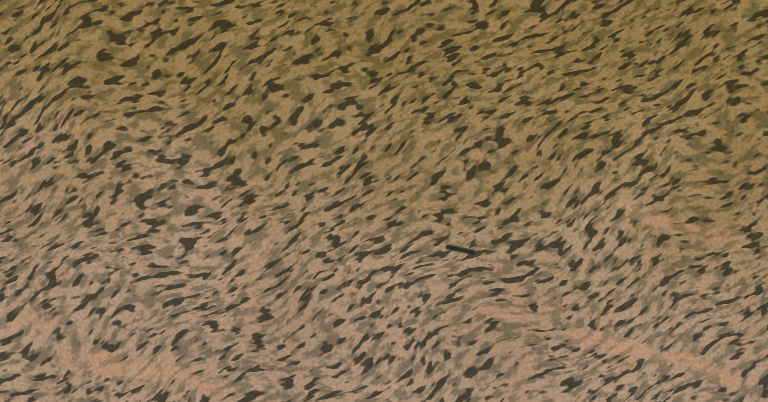
Reproduce this texture procedurally as a Shadertoy shader.

```glsl
// Polished granite slab: short dark flakes and olive grains lie along a wavy
// slanted flow, over a ground that turns from ochre (top) to dusty pink (bottom).
// Stretched gradient noise makes the grains; warped soft segments make the veins.

const float FLOW_ANGLE = 0.50;
const vec2 GRAIN_FREQUENCY = vec2(21.0, 54.0); // along and across the flow

const vec3 OCHRE_LIGHT = vec3(0.575, 0.475, 0.29);
const vec3 OCHRE_MID   = vec3(0.43, 0.37, 0.215);
const vec3 OCHRE_DARK  = vec3(0.225, 0.20, 0.125);
const vec3 PINK_LIGHT  = vec3(0.675, 0.565, 0.465);
const vec3 PINK_MID    = vec3(0.49, 0.43, 0.35);
const vec3 PINK_DARK   = vec3(0.25, 0.235, 0.19);
const vec3 VEIN_PINK   = vec3(0.73, 0.56, 0.44);
const vec3 FLAKE_BLACK = vec3(0.13, 0.14, 0.13);

float hash(vec2 p) {
    return fract(sin(dot(p, vec2(127.1, 311.7))) * 43758.5453);
}

vec2 randomDirection(vec2 cell) {
    float angle = 6.28318 * hash(cell);
    return vec2(cos(angle), sin(angle));
}

// Gradient noise, roughly -0.7 to 0.7
float noise(vec2 p) {
    vec2 i = floor(p), f = p - i;
    vec2 u = f * f * f * (f * (f * 6.0 - 15.0) + 10.0);
    vec2 e = vec2(1.0, 0.0);
    float a = dot(randomDirection(i), f);
    float b = dot(randomDirection(i + e.xy), f - e.xy);
    float c = dot(randomDirection(i + e.yx), f - e.yx);
    float d = dot(randomDirection(i + e.xx), f - e.xx);
    return mix(mix(a, b, u.x), mix(c, d, u.x), u.y);
}

float fbm(vec2 p, int octaves) {
    float sum = 0.0, gain = 1.0;
    for (int i = 0; i < octaves; i++) {
        sum += gain * noise(p);
        p = p * 2.03 + vec2(17.3, 9.1);
        gain *= 0.5;
    }
    return sum;
}

vec2 rotate(vec2 p, float angle) {
    float c = cos(angle), s = sin(angle);
    return vec2(c * p.x + s * p.y, c * p.y - s * p.x);
}

// Soft band around the segment from a to b
float band(vec2 p, vec2 a, vec2 b, float width) {
    vec2 ab = b - a;
    float t = clamp(dot(p - a, ab) / dot(ab, ab), 0.0, 1.0);
    return 1.0 - smoothstep(0.2 * width, width, length(p - a - t * ab));
}

float veins(vec2 p) {
    vec2 q = p + 0.025 * vec2(noise(p * 9.0), fbm(p * 8.0 + 5.0, 3));
    float v = band(q, vec2(0.17, 0.12), vec2(0.55, 0.035), 0.030);
    v = max(v, 0.7 * band(q, vec2(0.00, 0.19), vec2(0.14, 0.20), 0.035));
    v = max(v, band(q, vec2(1.43, 0.17), vec2(1.82, 0.065), 0.030));
    v = max(v, 0.7 * band(q, vec2(1.22, 0.22), vec2(1.40, 0.235), 0.030));
    v = max(v, 0.8 * band(q, vec2(1.54, 0.49), vec2(1.83, 0.40), 0.026));
    v = max(v, 0.5 * band(q, vec2(0.61, 0.20), vec2(0.65, 0.40), 0.030));
    return max(v, 0.5 * band(q, vec2(1.27, 0.00), vec2(1.31, 0.09), 0.035));
}

void mainImage(out vec4 fragColor, in vec2 fragCoord) {
    vec2 p = fragCoord / iResolution.y;
    vec2 uv = fragCoord / iResolution.xy;

    // Flow coordinates, bent by slow waves
    vec2 flow = rotate(p, FLOW_ANGLE);
    flow.y += 0.075 * noise(p * 2.6 + 3.0) + 0.022 * noise(p * 8.0 + 11.0);
    flow.x += 0.030 * noise(p * 5.0 + 23.0);
    vec2 grain = flow * GRAIN_FREQUENCY;

    // Ground tint: ochre above, pink below and to the left
    float patches = noise(p * 3.5 + 41.0);
    float pinkness = smoothstep(0.15, 0.95,
        1.08 - uv.y - 0.22 * (uv.x - 0.5) + 0.22 * patches);
    vec3 light = mix(OCHRE_LIGHT, PINK_LIGHT, pinkness);
    vec3 mid = mix(OCHRE_MID, PINK_MID, pinkness);
    vec3 dark = mix(OCHRE_DARK, PINK_DARK, pinkness);

    // Grain layers
    float vein = veins(p);
    float midField = fbm(grain * vec2(1.1, 0.9) + 70.0, 3);
    float darkField = fbm(grain, 2) + 0.10 * patches - 0.45 * vein;
    float midMask = smoothstep(-0.16, 0.34, midField);
    float darkMask = smoothstep(0.10, 0.36, darkField);

    vec3 color = mix(light, mid, midMask);
    float blush = smoothstep(0.0, 0.5, noise(grain * 0.55 + 130.0));
    color = mix(color, VEIN_PINK, 0.25 * blush * (1.0 - midMask));
    color = mix(color, VEIN_PINK, 0.75 * vein * (1.0 - 0.5 * midMask));
    color = mix(color, dark, 0.92 * darkMask);

    // Fine mineral speckle
    color *= 1.0 + 0.13 * noise(p * 115.0) + 0.06 * patches;

    // One large black flake
    float flake = band(p, vec2(1.115, 0.385), vec2(1.175, 0.373), 0.010);
    color = mix(color, FLAKE_BLACK, 0.9 * flake);

    fragColor = vec4(clamp(color, 0.0, 1.0), 1.0);
}
```
